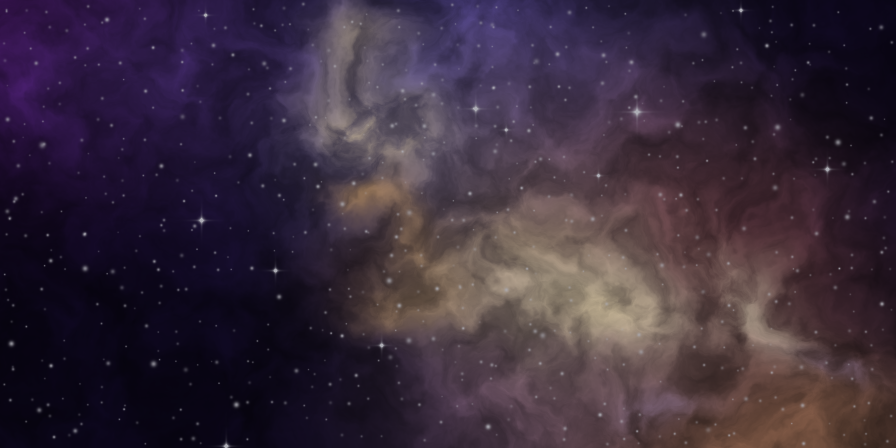
Reproduce this background procedurally as a Shadertoy shader.

```glsl
// A dim nebula: cream and gold clouds over violet, rust and near-black space.
// Soft tinted ellipses are layered in a noise-warped plane, then stars are
// scattered on jittered grids and topped by a few cross-shaped sparkles.

float hash(vec2 p) {
    vec3 h = fract(vec3(p.xyx) * 0.1031);
    h += dot(h, h.yzx + 33.33);
    return fract((h.x + h.y) * h.z);
}

float noise(vec2 p) {
    vec2 cell = floor(p), f = fract(p);
    f = f * f * (3.0 - 2.0 * f);
    return mix(mix(hash(cell), hash(cell + vec2(1, 0)), f.x),
               mix(hash(cell + vec2(0, 1)), hash(cell + vec2(1, 1)), f.x), f.y);
}

float fbm(vec2 p) {
    float sum = 0.0, amp = 0.5;
    for (int i = 0; i < 6; i++) {
        sum += amp * noise(p);
        p = mat2(1.6, 1.2, -1.2, 1.6) * p + 7.3;
        amp *= 0.5;
    }
    return sum;
}

// Soft ellipse with the given centre, radii and tilt
float blob(vec2 p, vec2 centre, vec2 radii, float tilt) {
    vec2 d = p - centre;
    float c = cos(tilt), s = sin(tilt);
    d = vec2(c * d.x + s * d.y, c * d.y - s * d.x) / radii;
    return exp(-dot(d, d));
}

// Broad washes of background colour
vec3 washes(vec2 p) {
    vec3 col = vec3(0.036, 0.020, 0.085);
    col = mix(col, vec3(0.22, 0.06, 0.31), 0.9 * blob(p, vec2(0.0, 0.97), vec2(0.40, 0.36), 0.0));
    col = mix(col, vec3(0.19, 0.12, 0.30), 0.8 * blob(p, vec2(0.42, 0.86), vec2(0.40, 0.24), 0.0));
    col = mix(col, vec3(0.20, 0.17, 0.37), 0.95 * blob(p, vec2(1.05, 0.85), vec2(0.42, 0.42), 0.0));
    col = mix(col, vec3(0.34, 0.28, 0.35), 0.80 * blob(p, vec2(1.22, 0.60), vec2(0.34, 0.28), 0.0));
    col = mix(col, vec3(0.33, 0.19, 0.20), 0.85 * blob(p, vec2(1.60, 0.42), vec2(0.38, 0.30), -0.4));
    col = mix(col, vec3(0.38, 0.29, 0.36), 0.90 * blob(p, vec2(1.22, 0.09), vec2(0.32, 0.26), 0.0));
    col = mix(col, vec3(0.43, 0.30, 0.23), 0.95 * blob(p, vec2(1.78, 0.00), vec2(0.42, 0.23), 0.0));
    return mix(col, vec3(0.13, 0.08, 0.11), 0.85 * blob(p, vec2(0.85, 0.42), vec2(0.15, 0.13), 0.0));
}

// Cloud banks, broken up by the texture value
vec3 clouds(vec3 col, vec2 p, float texture01) {
    float body = mix(0.62, 1.0, texture01);
    float lace = mix(0.30, 1.0, texture01);
    vec3 cream = vec3(0.57, 0.52, 0.46), gold = vec3(0.53, 0.41, 0.29);
    vec3 lilac = vec3(0.44, 0.36, 0.45);
    // Upper column
    col = mix(col, vec3(0.35, 0.33, 0.44), 0.85 * body * blob(p, vec2(0.86, 0.70), vec2(0.21, 0.18), -0.5));
    col = mix(col, cream, lace * blob(p, vec2(0.83, 0.72), vec2(0.16, 0.095), -0.35));
    col = mix(col, cream, 0.8 * body * blob(p, vec2(0.80, 0.89), vec2(0.09, 0.07), 0.0));
    // Ridge and lower gold lobe
    col = mix(col, gold, 0.85 * body * blob(p, vec2(0.82, 0.56), vec2(0.085, 0.035), -0.2));
    col = mix(col, gold, 0.85 * body * blob(p, vec2(0.96, 0.45), vec2(0.16, 0.055), -1.0));
    col = mix(col, gold, 0.95 * body * blob(p, vec2(0.95, 0.33), vec2(0.13, 0.060), 0.1));
    // Bright central mass
    col = mix(col, vec3(0.50, 0.43, 0.36), 0.95 * body * blob(p, vec2(1.21, 0.40), vec2(0.24, 0.18), -0.3));
    col = mix(col, cream, body * blob(p, vec2(1.28, 0.31), vec2(0.29, 0.105), -0.08));
    col = mix(col, vec3(0.68, 0.62, 0.51), 0.85 * body * blob(p, vec2(1.31, 0.30), vec2(0.13, 0.065), 0.0));
    // Right wing and low wisps
    col = mix(col, cream, 0.85 * lace * blob(p, vec2(1.69, 0.33), vec2(0.15, 0.075), -0.9));
    col = mix(col, lilac, 0.80 * lace * blob(p, vec2(1.48, 0.11), vec2(0.11, 0.045), 0.1));
    return mix(col, lilac, 0.75 * lace * blob(p, vec2(1.86, 0.18), vec2(0.10, 0.035), -0.5));
}

// One round star per occupied grid cell
float starLayer(vec2 p, float density, float radius, float share) {
    vec2 cell = floor(p * density);
    vec2 jitter = 0.2 + 0.6 * vec2(hash(cell + 11.7), hash(cell + 47.1));
    float size = radius * mix(0.6, 1.3, hash(cell + 83.9));
    float d = length(p - (cell + jitter) / density) / size;
    float level = mix(0.35, 1.0, hash(cell + 29.3));
    return exp(-d * d) * level * step(hash(cell + 5.5), share);
}

// Small core with four thin tapering rays
float sparkle(vec2 p, float size) {
    vec2 a = abs(p);
    vec2 rays = exp(-a.yx * a.yx / 0.000006) * exp(-a * 3.0 / size);
    return 0.7 * (rays.x + rays.y) + exp(-dot(p, p) / (size * size * 0.035));
}

void mainImage(out vec4 fragColor, in vec2 fragCoord) {
    // Two units wide, one unit high
    vec2 p = fragCoord / iResolution.xy * vec2(2.0, 1.0);
    vec2 drift = vec2(fbm(p * 6.0 + 3.1), fbm(p * 6.0 + 19.4)) - 0.5;
    float wisps = fbm(p * 8.0 + drift * 2.5 + 8.2);
    float grain = fbm(p * 19.0 + drift * 4.0 + 31.6);

    vec3 col = washes(p + drift * 0.12) * mix(0.65, 1.35, wisps);
    col = clouds(col, p + drift * 0.14, smoothstep(0.32, 0.60, 0.7 * wisps + 0.3 * grain));
    col *= 1.0 + 0.65 * (grain - 0.48) + 0.35 * (wisps - 0.48);

    // Scattered stars, from fine dust to a few larger points
    float stars = 0.60 * starLayer(p, 24.0, 0.0028, 0.45)
                + 0.85 * starLayer(p + 3.7, 13.0, 0.0038, 0.50)
                + 0.90 * starLayer(p + 9.2, 6.0, 0.0050, 0.40);

    // Sparkles: position and ray length
    vec3 bright[11] = vec3[11](
        vec3(1.062, 0.757, 0.035), vec3(1.422, 0.750, 0.048), vec3(0.450, 0.508, 0.034),
        vec3(0.615, 0.396, 0.026), vec3(0.852, 0.229, 0.026), vec3(1.847, 0.622, 0.030),
        vec3(0.505, 0.004, 0.032), vec3(1.130, 0.710, 0.018), vec3(0.459, 0.966, 0.020),
        vec3(1.336, 0.608, 0.020), vec3(1.654, 0.977, 0.022));
    for (int i = 0; i < 11; i++) stars += 0.8 * sparkle(p - bright[i].xy, bright[i].z);

    col = mix(col, vec3(0.68, 0.68, 0.71), clamp(stars, 0.0, 1.0));
    fragColor = vec4(col, 1.0);
}
```
